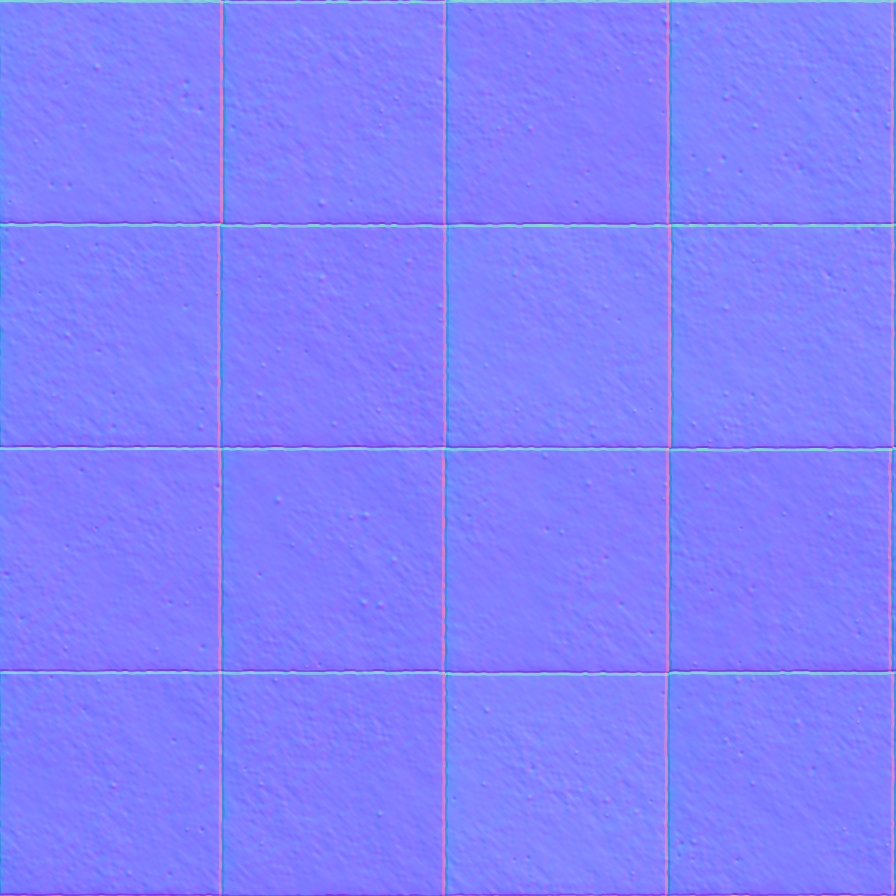
A WebGL 2 fragment shader for this texture map:

```glsl
#version 300 es
precision highp float;
uniform vec2 u_resolution;
out vec4 fragColor;

float hash(vec2 p) {
  vec3 q = fract(p.xyx * 0.1031);
  q += dot(q, q.yzx + 33.33);
  return fract((q.x + q.y) * q.z);
}

// Value noise that wraps after the given number of cells
float noise(vec2 p, vec2 period) {
  vec2 i = floor(p), f = fract(p);
  f = f * f * f * (f * (f * 6.0 - 15.0) + 10.0);
  vec2 a = mod(i, period), b = mod(i + 1.0, period);
  return mix(mix(hash(a), hash(vec2(b.x, a.y)), f.x),
             mix(hash(vec2(a.x, b.y)), hash(b), f.x), f.y);
}

// Sparse round bumps and pits of varied size
float specks(vec2 p, float period) {
  vec2 cell = mod(floor(p), period);
  vec2 center = 0.35 + 0.3 * vec2(hash(cell + 5.0), hash(cell + 91.0));
  float radius = 0.1 + 0.1 * hash(cell + 43.0);
  vec2 q = (fract(p) - center) / radius;
  float present = step(0.94, hash(cell + 17.0));
  return present * exp(-dot(q, q)) * radius * sign(hash(cell + 63.0) - 0.4);
}

// Clay surface: broad waves, slightly slanted fine grain, specks
float clayHeight(vec2 uv) {
  vec2 slant = vec2(uv.x + uv.y, uv.x - uv.y);
  float h = 0.0013 * noise(slant * vec2(13.0, 9.0), vec2(13.0, 9.0));
  h += 0.0006 * noise(slant * vec2(37.0, 29.0) + 7.0, vec2(37.0, 29.0));
  float rough = 0.5 + noise(uv * 17.0 + 3.0, vec2(17.0));
  h += rough * 0.00042 * noise(slant * vec2(89.0, 61.0), vec2(89.0, 61.0));
  h += rough * 0.00032 * noise(slant * vec2(157.0, 121.0), vec2(157.0, 121.0));
  return h + 0.005 * specks(uv * 60.0, 60.0);
}

void main() {
  vec2 uv = gl_FragCoord.xy / u_resolution;
  float pixel = 4.0 / min(u_resolution.x, u_resolution.y);

  // Nearest joint on each axis, shifted per tile and finely ragged
  vec2 t = uv * 4.0 + vec2(0.012, 0.0);
  vec2 joint = round(t), id = mod(joint, 4.0), row = mod(floor(t), 4.0);
  vec2 shift = vec2(hash(vec2(id.x, row.y) + 20.0), hash(vec2(row.x, id.y) + 50.0)) - 0.5;
  vec2 ragged = vec2(noise(vec2(uv.y * 150.0, id.x * 5.0), vec2(150.0, 20.0)),
                     noise(vec2(uv.x * 150.0, id.y * 5.0 + 2.0), vec2(150.0, 20.0)));
  vec2 d = t - joint - shift * vec2(0.018, 0.008) - (ragged - 0.5) * 0.004;

  // Small tilt of each tile
  vec2 tile = mod(joint - step(d, vec2(0.0)), 4.0);
  vec2 tilt = vec2(hash(tile + 81.0), hash(tile + 37.0)) - 0.5;
  vec2 slope = tilt * vec2(0.04, 0.075) + vec2(0.015, 0.01);

  // Grain slopes
  float e = 0.0009;
  float h = clayHeight(uv);
  slope -= vec2(clayHeight(uv + vec2(e, 0.0)) - h, clayHeight(uv + vec2(0.0, e)) - h) / e;

  // Steep tile edges; the left and bottom rims are softer than the right and top
  vec2 side = clamp(d / max(0.002, pixel * 0.4), -1.0, 1.0);
  vec2 away = abs(d), rim = step(vec2(0.0), d);
  vec2 width = mix(vec2(0.0125, 0.0125), vec2(0.011, 0.009), rim);
  vec2 core = 1.0 - smoothstep(width - pixel * 0.4, width + pixel * 0.4, away);
  float mottle = 0.5 + noise(uv * 53.0, vec2(53.0));
  vec2 shoulder = mottle * exp(-away / mix(vec2(0.02, 0.013), vec2(0.034, 0.026), rim));
  vec2 steep = mix(vec2(0.8, 0.68), vec2(0.38, 0.34), rim) * (0.65 + 0.7 * ragged);
  slope -= side * (core * steep + shoulder * mix(vec2(0.12, 0.1), vec2(0.25, 0.2), rim));

  vec3 color = 0.5 + 0.5 * normalize(vec3(slope, 1.0));
  color.b -= 0.04 * max(core.x, core.y);
  // Cool tint along the left rim of each tile
  color.g += 0.06 * shoulder.x * rim.x;
  fragColor = vec4(color, 1.0);
}
```
